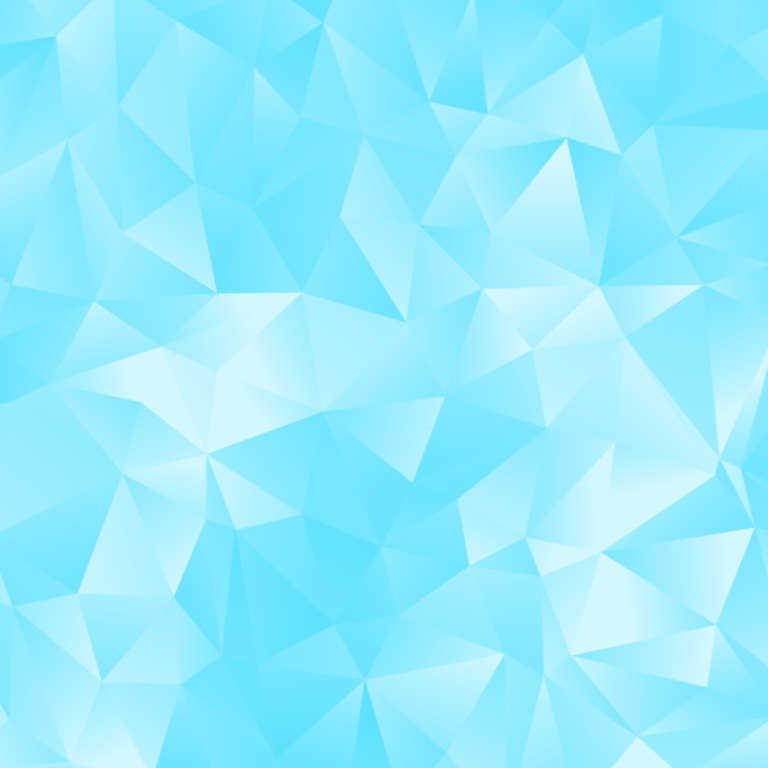
Write a Shadertoy shader that draws this background.

```glsl
// Low-poly background of softly shaded triangles in pale cyan tones.

const float CELLS = 9.0;       // grid cells along the canvas height
const float JITTER = 0.84;     // vertex displacement, in cells
const float SOFTNESS = 0.017;  // half width of the edge blend, in cells
const float TILT = 0.48;       // grid rotation, in radians
const vec3 DEEP_CYAN = vec3(0.36, 0.884, 1.0);
const vec3 PALE_CYAN = vec3(0.80, 0.963, 1.0);

float hash(vec2 p) {
    return fract(sin(dot(p, vec2(127.1, 311.7))) * 43758.5453);
}

vec2 hash2(vec2 p) {
    return vec2(hash(p), hash(p + vec2(37.3, 17.9)));
}

// Smoothly interpolated lattice noise
float valueNoise(vec2 p) {
    vec2 i = floor(p);
    vec2 f = fract(p);
    f = f * f * (3.0 - 2.0 * f);
    float low = mix(hash(i), hash(i + vec2(1.0, 0.0)), f.x);
    float high = mix(hash(i + vec2(0.0, 1.0)), hash(i + 1.0), f.x);
    return mix(low, high, f.y);
}

vec2 gridVertex(vec2 id) {
    return id + 0.5 + JITTER * (hash2(id) - 0.5);
}

float cross2(vec2 a, vec2 b) {
    return a.x * b.y - a.y * b.x;
}

float signedArea(vec2 a, vec2 b, vec2 c) {
    return 0.5 * cross2(b - a, c - a);
}

// Distance to the left of the line from a to b
float edgeDistance(vec2 p, vec2 a, vec2 b) {
    return cross2(b - a, p - a) / length(b - a);
}

float triangleCoverage(vec2 p, vec2 a, vec2 b, vec2 c) {
    float inside = min(edgeDistance(p, a, b),
                   min(edgeDistance(p, b, c), edgeDistance(p, c, a)));
    return smoothstep(-SOFTNESS, SOFTNESS, inside);
}

// Broad light and shade, a step per facet and a slope across it
float facetTone(vec2 p, vec2 center, vec2 seed) {
    float broad = 0.72 * (valueNoise(center * 0.4 + 5.0) - 0.5);
    float facet = 0.40 * (hash(seed + 71.3) - 0.5);
    vec2 slope = 0.7 * (hash2(seed + 23.7) - 0.5);
    return clamp(0.635 + broad + facet + dot(p - center, slope), 0.15, 1.03);
}

// Tone in x and coverage in y, both weighted by coverage
vec2 shadeTriangle(vec2 p, vec2 a, vec2 b, vec2 c, vec2 seed) {
    float coverage = triangleCoverage(p, a, b, c);
    float tone = facetTone(p, (a + b + c) / 3.0, seed);
    return coverage * vec2(tone, 1.0);
}

// Split a quad along the diagonal that gives the fuller triangles
vec2 shadeQuad(vec2 p, vec2 id) {
    vec2 a = gridVertex(id);
    vec2 b = gridVertex(id + vec2(1.0, 0.0));
    vec2 c = gridVertex(id + vec2(1.0, 1.0));
    vec2 d = gridVertex(id + vec2(0.0, 1.0));
    float splitAC = min(signedArea(a, b, c), signedArea(a, c, d));
    float splitBD = min(signedArea(a, b, d), signedArea(b, c, d));
    vec2 secondSeed = id + vec2(0.37, 0.61);
    if (splitAC > splitBD) {
        return shadeTriangle(p, a, b, c, id)
             + shadeTriangle(p, a, c, d, secondSeed);
    }
    return shadeTriangle(p, a, b, d, id)
         + shadeTriangle(p, b, c, d, secondSeed);
}

void mainImage(out vec4 fragColor, in vec2 fragCoord) {
    vec2 uv = fragCoord / iResolution.y;
    float s = sin(TILT);
    float c = cos(TILT);
    vec2 p = mat2(c, s, -s, c) * uv * CELLS + vec2(20.0, 10.0);

    // Gather the facets around this point
    vec2 cell = floor(p - 0.5);
    vec2 total = vec2(0.0);
    for (int y = -1; y <= 1; y++) {
        for (int x = -1; x <= 1; x++) {
            total += shadeQuad(p, cell + vec2(x, y));
        }
    }
    float tone = total.x / max(total.y, 0.001);

    // Squaring favours the deeper tones
    fragColor = vec4(mix(DEEP_CYAN, PALE_CYAN, tone * tone), 1.0);
}
```
